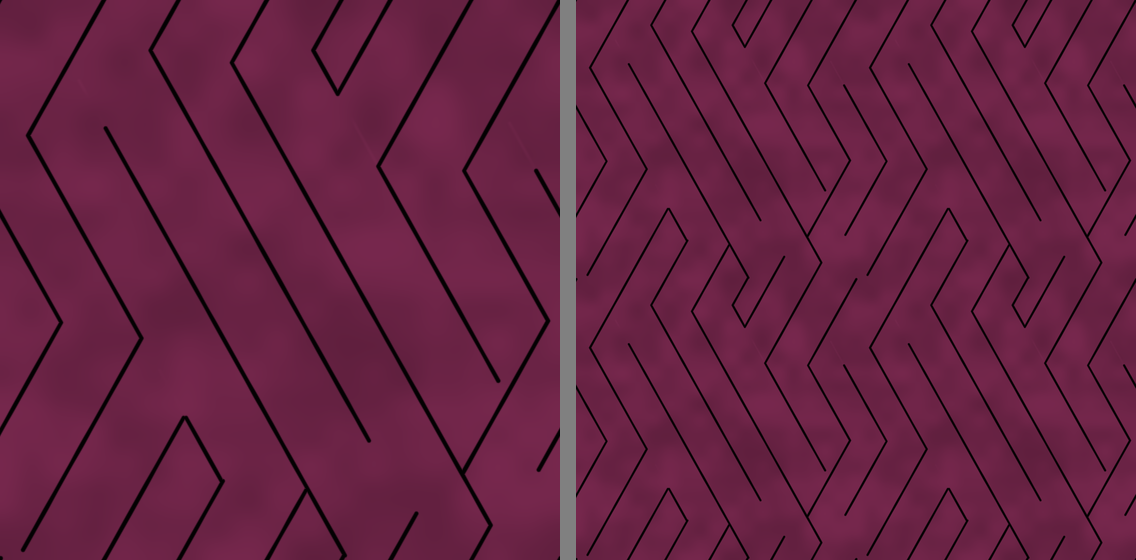
Left: one tile. Right: repeated 2 by 2.
A WebGL 2 fragment shader for this pattern:

```glsl
#version 300 es
precision highp float;
// Bent black grooves running in slanted lanes over softly mottled plum, tiling on all sides.

uniform vec2 u_resolution;
out vec4 outColor;

const vec3 PLUM_DARK = vec3(0.375, 0.122, 0.242);
const vec3 PLUM_LIGHT = vec3(0.465, 0.155, 0.302);
const vec3 GROOVE = vec3(0.012, 0.003, 0.008);
const vec3 SCRATCH = vec3(0.55, 0.20, 0.37);

const int LANES = 7;            // slanted lanes across the tile
const int STRANDS = 9;          // bent strands shared among the lanes
const int LANE_START = 3;
const int LANE_STEP = 3;
const float LEAN = 0.56;        // sideways travel per unit of height
const float HALF_WIDTH = 0.0037;
const float SOFTNESS = 0.0018;
const float WIDTH_WEAR = 0.0008;
const float SCRATCH_REACH = 0.085;
const float SCRATCH_AMOUNT = 0.16;
const float BLOTCH_CELLS = 9.0;

// Sideways drift of each lane from even spacing.
const float DRIFT[LANES] = float[](-0.011, 0.004, -0.006, 0.009, 0.015, 0.001, -0.014);

// Strand heights: depth of the upper bend, main run, upper arm, lower arm (negative turns up).
const vec4 STRAND[STRANDS] = vec4[](
  vec4(0.090, 0.078, 0.098, -0.251),
  vec4(0.242, 0.362, 0.496, 0.378),
  vec4(0.112, 0.826, 0.237, 0.359),
  vec4(0.305, 0.271, 0.0, 0.263),
  vec4(0.090, 0.697, 0.231, 0.0),
  vec4(0.305, 0.268, 0.308, 0.273),
  vec4(0.229, 0.763, 0.0, 0.0),
  vec4(0.297, 0.383, 0.0, 0.0),
  vec4(0.746, 0.113, 0.0, 0.0));

float hash(vec2 p) {
  vec3 q = fract(vec3(p.xyx) * 0.1031);
  q += dot(q, q.yzx + 33.33);
  return fract((q.x + q.y) * q.z);
}

// Value noise that wraps after the given number of cells.
float wrapNoise(vec2 uv, float cells, float seed) {
  vec2 p = uv * cells;
  vec2 cell = floor(p);
  vec2 f = p - cell;
  f = f * f * (3.0 - 2.0 * f);
  vec2 lo = mod(cell, cells) + seed;
  vec2 hi = mod(cell + 1.0, cells) + seed;
  return mix(mix(hash(lo), hash(vec2(hi.x, lo.y)), f.x),
             mix(hash(vec2(lo.x, hi.y)), hash(hi), f.x), f.y);
}

// Distance to a segment on the wrapped unit tile.
float wrapSegment(vec2 p, vec2 start, vec2 span) {
  vec2 d = p - start - 0.5 * span;
  d -= floor(d + 0.5);
  float t = clamp(dot(d, span) / max(dot(span, span), 1e-6), -0.5, 0.5);
  return length(d - span * t);
}

vec3 mottledPlum(vec2 uv) {
  float blotch = 0.5 * wrapNoise(uv, BLOTCH_CELLS, 17.0)
               + 0.3 * wrapNoise(uv, BLOTCH_CELLS * 2.0, 53.0)
               + 0.2 * wrapNoise(uv, 5.0, 91.0);
  return mix(PLUM_DARK, PLUM_LIGHT, smoothstep(0.1, 0.9, blotch));
}

void main() {
  vec2 uv = gl_FragCoord.xy / u_resolution;
  float pixel = 1.0 / min(u_resolution.x, u_resolution.y);
  vec2 down = vec2(LEAN, -1.0);
  vec2 up = vec2(LEAN, 1.0);
  float groove = 1.0;
  float scratch = 1.0;

  // Each strand is a main run with an arm at either bend.
  for (int i = 0; i < STRANDS; i++) {
    int lane = (LANE_START + LANE_STEP * i) % LANES;
    vec4 s = STRAND[i];
    float laneX = (float(lane) + 0.5) / float(LANES) + DRIFT[lane];
    vec2 upperBend = vec2(laneX, 1.0) + down * s.x;
    vec2 lowerBend = upperBend + down * s.y;
    groove = min(groove, wrapSegment(uv, upperBend, down * s.y));
    groove = min(groove, wrapSegment(uv, upperBend, up * s.z));
    groove = min(groove, wrapSegment(uv, lowerBend, -up * s.w));
    // Strands without an upper arm trail off in a faint scratch.
    if (s.z == 0.0) {
      scratch = min(scratch, wrapSegment(uv, upperBend, -down * SCRATCH_REACH));
    }
  }

  float soft = max(SOFTNESS, 0.7 * pixel);
  float width = HALF_WIDTH + WIDTH_WEAR * (wrapNoise(uv, 24.0, 131.0) - 0.5);
  float patchy = smoothstep(0.35, 0.8, wrapNoise(uv, 20.0, 171.0));
  vec3 color = mottledPlum(uv);
  color = mix(color, SCRATCH, SCRATCH_AMOUNT * patchy * (1.0 - smoothstep(0.0, 0.005, scratch)));
  color = mix(GROOVE, color, smoothstep(width - soft, width + soft, groove));
  outColor = vec4(color, 1.0);
}
```
